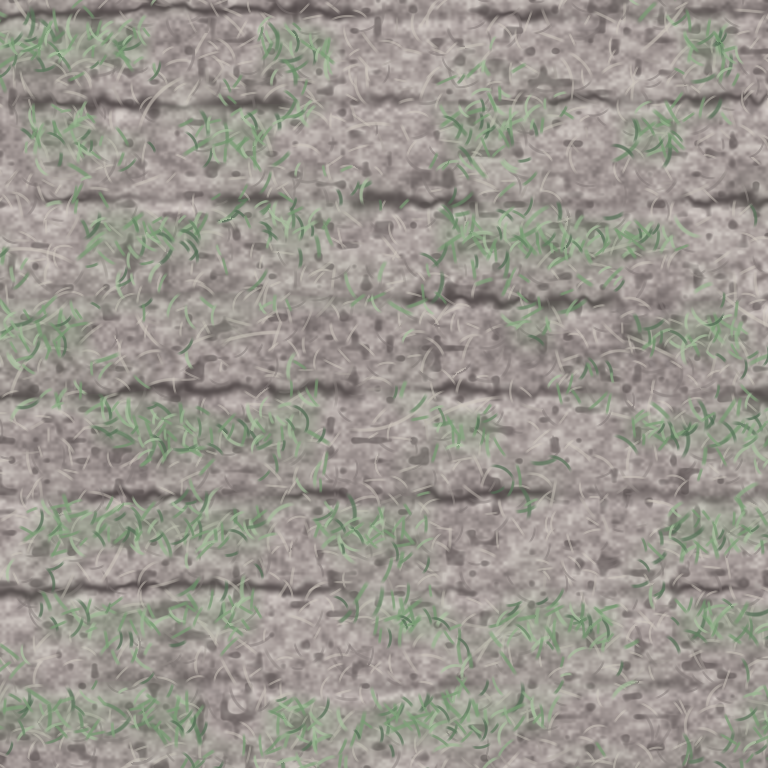
Reproduce this texture procedurally as a three.js fragment shader.

```glsl
// Ploughed field: eight furrowed soil rows with grass tufts, straw and tyre tread
varying vec2 vUv;

const float ROWS = 8.0;
const vec3 HOLLOW = vec3(0.30, 0.27, 0.27);
const vec3 SOIL_SHADE = vec3(0.50, 0.465, 0.46);
const vec3 SOIL = vec3(0.64, 0.60, 0.59);
const vec3 SOIL_PALE = vec3(0.79, 0.76, 0.74);
const vec3 STRAW = vec3(0.82, 0.79, 0.75);
const vec3 GRASS_DARK = vec3(0.32, 0.42, 0.33);
const vec3 GRASS_MID = vec3(0.47, 0.61, 0.45);
const vec3 GRASS_PALE = vec3(0.68, 0.77, 0.64);

float hash(vec2 p) {
  vec3 q = fract(p.xyx * 0.1031);
  q += dot(q, q.yzx + 33.33);
  return fract((q.x + q.y) * q.z);
}

float noise(vec2 p) {
  vec2 i = floor(p), f = fract(p);
  f = f * f * (3.0 - 2.0 * f);
  float low = mix(hash(i), hash(i + vec2(1.0, 0.0)), f.x);
  float high = mix(hash(i + vec2(0.0, 1.0)), hash(i + 1.0), f.x);
  return mix(low, high, f.y);
}

float bell(float x, float width) {
  return exp(-x * x / (width * width));
}

// Whole numbers fall on the furrows
float rowPosition(vec2 uv) {
  return uv.y * ROWS + 0.1 + 0.16 * (noise(vec2(uv.x * 4.0, uv.y * 6.0)) - 0.5);
}

// Tufts gather in a band just below each furrow
float grassDensity(vec2 uv) {
  float band = bell(fract(rowPosition(uv)) - 0.66, 0.25);
  float clump = smoothstep(0.32, 0.72, noise(uv * vec2(13.0, 16.0) + 41.0));
  return clump * (0.16 + 0.84 * band);
}

// Tapered bent strands, one per cell; returns coverage and a random tone
vec2 strands(vec2 uv, float cells, float seed, float heading, float fan,
             float width, float amount, float clumping) {
  vec2 grid = uv * cells;
  vec2 best = vec2(0.0);
  for (int j = -1; j <= 1; j++) {
    for (int i = -1; i <= 1; i++) {
      vec2 cell = floor(grid) + vec2(float(i), float(j));
      vec2 key = cell + seed * 17.0 + 60.0;
      vec2 center = cell + vec2(hash(key), hash(key + 113.0));
      float angle = heading + (hash(key + 227.0) - 0.5) * fan;
      float reach = 0.4 + 0.45 * hash(key + 331.0);
      float tone = hash(key + 439.0);
      vec2 dir = vec2(cos(angle), sin(angle));
      vec2 rel = grid - center;
      float along = dot(rel, dir);
      float across = dot(rel, vec2(-dir.y, dir.x)) + (tone - 0.5) * along * along;
      float chance = amount * mix(1.0, grassDensity(center / cells), clumping);
      float cover = 1.0 - smoothstep(width * 0.25, width, abs(across));
      cover *= 1.0 - smoothstep(reach * 0.5, reach, abs(along));
      cover *= step(hash(key + 547.0), chance);
      if (cover > best.x) best = vec2(cover, tone);
    }
  }
  return best;
}

vec3 soilColor(vec2 uv) {
  float tone = 0.40 * (noise(uv * vec2(5.0, 9.0)) - 0.5);
  tone += 0.55 * (noise(uv * vec2(36.0, 52.0) + 7.0) - 0.5);
  tone += 0.70 * (noise(uv * vec2(85.0, 110.0) + 19.0) - 0.5);
  tone += 0.55 * (noise(uv * vec2(190.0, 210.0) + 31.0) - 0.5);
  vec3 color = mix(SOIL, SOIL_PALE, clamp(tone * 1.5, 0.0, 1.0));
  return mix(color, SOIL_SHADE, clamp(-tone * 1.6, 0.0, 1.0));
}

// Herringbone pressed into the two middle rows
float treadMark(vec2 uv, float row) {
  float offset = fract(row) - 0.27;
  float lane = bell(offset, 0.17) * bell(floor(row) - 4.5, 0.8);
  float wave = sin(6.2832 * (uv.x * 46.0 + abs(offset) * 4.5));
  return wave * lane * smoothstep(0.2, 0.6, noise(uv * vec2(7.0, 20.0) + 3.0));
}

// Broken dark crack, faint near the bottom edge
float furrowShade(vec2 uv, float row) {
  float ragged = 0.11 * (noise(uv * vec2(75.0, 40.0)) - 0.5);
  float offset = fract(row + 0.5) - 0.5 + ragged;
  float thickness = 0.03 + 0.06 * noise(uv * vec2(50.0, 8.0) + 5.0);
  float broken = smoothstep(0.25, 0.65, noise(vec2(uv.x * 12.0, floor(row + 0.5) * 9.0)));
  float worn = 0.35 + 0.65 * smoothstep(0.8, 1.8, row);
  return bell(offset, thickness) * (0.25 + 0.75 * broken) * worn;
}

void main() {
  float row = rowPosition(vUv);
  float density = grassDensity(vUv);
  vec3 color = soilColor(vUv);

  // Ridge light, tread and scattered clod shadows
  color += 0.05 * bell(fract(row) - 0.88, 0.07) + 0.085 * treadMark(vUv, row);
  float clods = smoothstep(0.70, 0.90, noise(vUv * vec2(65.0, 75.0) + 83.0));
  color = mix(color, HOLLOW, 0.5 * clods);
  color = mix(color, HOLLOW, 0.85 * furrowShade(vUv, row));

  // Dry straw: short litter, then a few long stalks
  for (int k = 0; k < 2; k++) {
    vec2 litter = strands(vUv, 34.0 + 11.0 * float(k), float(k) + 1.0, 0.4, 3.1, 0.10, 0.5, 0.0);
    color = mix(color, mix(SOIL_SHADE, STRAW, smoothstep(0.2, 0.5, litter.y)), 0.5 * litter.x);
  }
  vec2 stalk = strands(vUv, 13.0, 5.0, 0.0, 2.6, 0.045, 0.14, 0.0);
  color = mix(color, STRAW, 0.6 * stalk.x);

  // Grass: a soft green wash with layered upright blades
  color = mix(color, GRASS_MID, 0.28 * density);
  for (int k = 0; k < 4; k++) {
    float layer = float(k);
    vec2 blade = strands(vUv, 32.0 + 5.0 * layer, layer + 9.0, 1.4, 2.5, 0.13, 0.85, 1.0);
    vec3 green = mix(GRASS_DARK, GRASS_MID, smoothstep(0.0, 0.45, blade.y));
    green = mix(green, GRASS_PALE, smoothstep(0.5, 1.0, blade.y));
    color = mix(color, green, 0.75 * blade.x);
  }
  gl_FragColor = vec4(color, 1.0);
}
```
